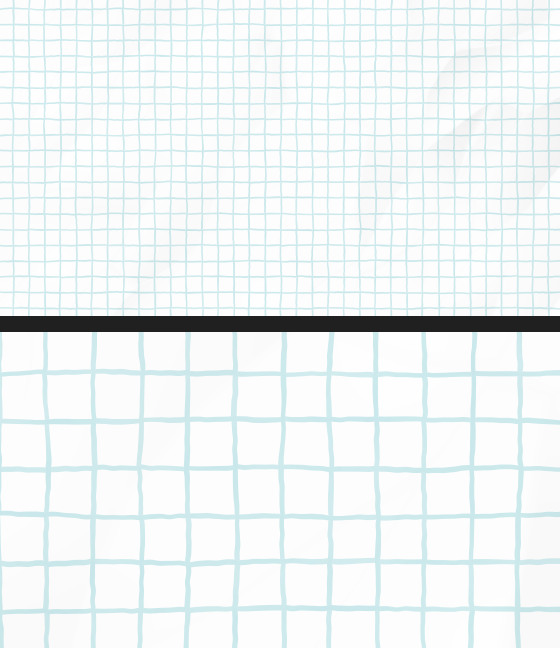
Top: the whole. Bottom: its middle third, enlarged.
This texture is drawn by a Shadertoy shader. Its source:

```glsl
// Hand-drawn pale teal grid on lightly crumpled white paper.

#define CELL 0.04986                  // grid spacing, in canvas heights
#define ORIGIN vec2(0.0417, 0.0243)   // first crossing at the lower left
#define LINE_WIDTH 0.106              // in cells
#define WOBBLE 0.09                   // sideways drift of a line, in cells
#define TILT 0.07                     // slant of each stroke between crossings
#define PAPER vec3(0.997)
#define INK vec3(0.795, 0.914, 0.926)
#define FOLD_ANGLE 0.89               // direction of the creases
#define FOLD_SIZE vec2(0.42, 0.15)    // facet length and breadth
#define FOLD_SHADE 0.05

float hash(vec2 p) {
    vec3 q = fract(vec3(p.xyx) * 0.1031);
    q += dot(q, q.yzx + 33.33);
    return fract((q.x + q.y) * q.z);
}

vec2 hash2(vec2 p) {
    return vec2(hash(p), hash(p + 57.3));
}

float noise(vec2 p) {
    vec2 i = floor(p), f = fract(p);
    f = f * f * (3.0 - 2.0 * f);
    return mix(mix(hash(i), hash(i + vec2(1, 0)), f.x),
               mix(hash(i + vec2(0, 1)), hash(i + vec2(1, 1)), f.x), f.y);
}

// Coverage of one family of lines: across = distance over them, along = position on them.
float inkLines(float across, float along, float seed, float pixel) {
    float id = floor(across + 0.5);
    float row = id * 7.0 + seed;
    float drift = (noise(vec2(along * 0.6, row)) - 0.5) * WOBBLE;
    float slant = (fract(along) - 0.5) * (hash(vec2(floor(along), row + 3.0)) - 0.5) * TILT;
    float grain = (noise(vec2(along * 5.0, row + 5.0)) - 0.5) * 0.025;
    float halfWidth = 0.5 * LINE_WIDTH * mix(0.85, 1.15, noise(vec2(along * 1.7, row + 2.0)));
    float d = abs(across - id - drift - slant - grain);
    float strength = mix(0.82, 1.0, noise(vec2(along * 0.9, row + 4.0)));
    return strength * clamp((halfWidth - d) / pixel + 0.5, 0.0, 1.0);
}

// Stretched facets, each shaded towards one sharp side.
float crumple(vec2 p) {
    float c = cos(FOLD_ANGLE), s = sin(FOLD_ANGLE);
    vec2 q = vec2(c * p.x + s * p.y, c * p.y - s * p.x) / FOLD_SIZE + 20.0;
    q += 0.35 * (vec2(noise(p * 5.0), noise(p * 5.0 + 31.0)) - 0.5);
    vec2 base = floor(q), nearestId = base, toNearest = vec2(0);
    float d1 = 9.0, d2 = 9.0;
    for (int j = -1; j <= 1; j++)
    for (int i = -1; i <= 1; i++) {
        vec2 id = base + vec2(i, j);
        vec2 r = q - id - hash2(id);
        float d = length(r);
        if (d < d1) {
            d2 = d1;
            d1 = d;
            nearestId = id;
            toNearest = r;
        } else d2 = min(d2, d);
    }
    float angle = 6.2832 * hash(nearestId + 11.0);
    float ramp = smoothstep(-0.5, 0.6, dot(toNearest, vec2(cos(angle), sin(angle))));
    float tone = pow(hash(nearestId + 5.0), 2.5);
    float edge = smoothstep(0.0, 0.06, d2 - d1);
    float patches = smoothstep(0.3, 0.65, noise(p * 3.0 + 4.0));
    float crease = (1.0 - edge) * 0.12;
    return (tone * ramp * edge + crease) * mix(0.25, 1.0, patches);
}

void mainImage(out vec4 fragColor, in vec2 fragCoord) {
    vec2 p = fragCoord / iResolution.y;
    vec2 g = (p - ORIGIN) / CELL;
    float pixel = 1.0 / (iResolution.y * CELL);

    // Paper with folds and a faint soft mottling
    float shade = FOLD_SHADE * crumple(p) + 0.008 * noise(p * 6.0);

    // Grid
    float ink = max(inkLines(g.x, g.y + 40.0, 200.0, pixel),
                    inkLines(g.y, g.x + 40.0, 500.0, pixel));

    fragColor = vec4(mix(PAPER, INK, ink) - shade, 1.0);
}
```
